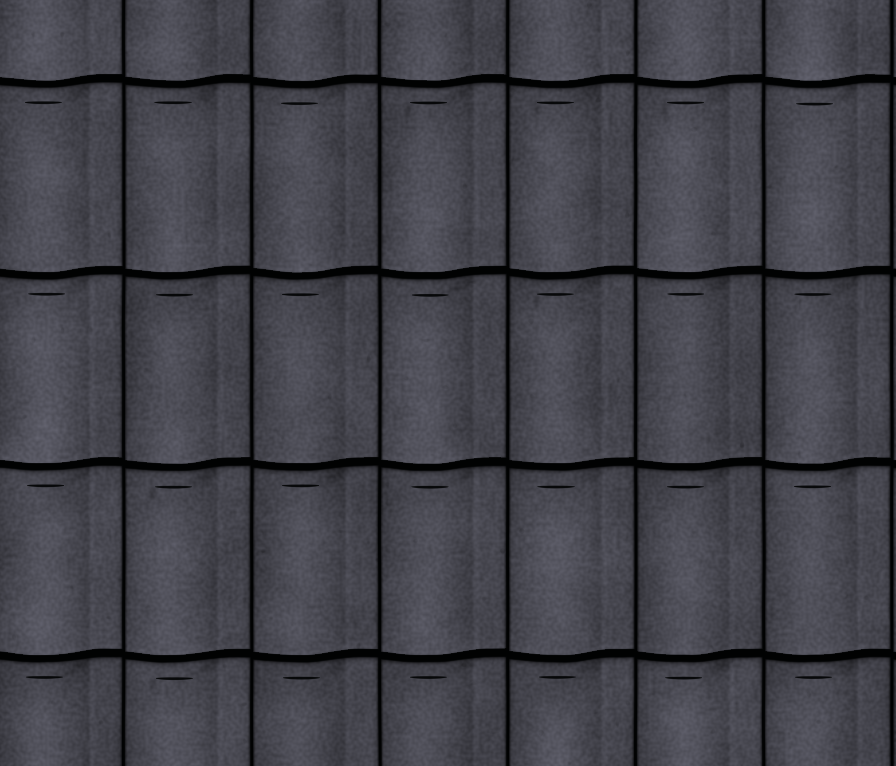
Reproduce this texture procedurally as a Shadertoy shader.

```glsl
const vec2 TILES = vec2(7.0, 4.0);         // repeats across and down
const vec2 OFFSET = vec2(0.033, -0.4255);  // shift of the grid, in tiles
const vec3 TINT = vec3(0.89, 0.89, 1.0);
const vec3 GAP_COLOR = vec3(0.002, 0.007, 0.008);
const float PAN_SHADE = 0.270;
const float PAN_GLOW = 0.092;
const float ROLL_SHADE = 0.302;
const float ROLL_START = 0.735;
const float SEAM_HALF = 0.0115;
const float LAP_HALF = 0.018;
const float LAP_DROP = 0.006;
const float LAP_WAVE = 0.033;
const vec2 SLOT_POS = vec2(0.385, 0.115);
const vec2 SLOT_HALF = vec2(0.145, 0.0070);
const float GRAIN = 0.056;
const float STREAKS = 0.026;
const float BLOTCHES = 0.036;
const float TILE_VARIATION = 0.024;

float hash(vec2 p) {
    vec3 q = fract(p.xyx * vec3(0.1031, 0.1030, 0.0973));
    q += dot(q, q.yzx + 33.33);
    return fract((q.x + q.y) * q.z);
}

vec2 gradientAt(vec2 cell) {
    float angle = 6.2832 * hash(cell);
    return vec2(cos(angle), sin(angle));
}

float gradientNoise(vec2 p) {
    vec2 i = floor(p), f = fract(p), e = vec2(0.0, 1.0);
    vec2 w = f * f * f * (f * (f * 6.0 - 15.0) + 10.0);
    float low = mix(dot(gradientAt(i), f), dot(gradientAt(i + e.yx), f - e.yx), w.x);
    float high = mix(dot(gradientAt(i + e), f - e), dot(gradientAt(i + 1.0), f - 1.0), w.x);
    return mix(low, high, w.y);
}

float bell(float x, float center, float width) {
    float d = (x - center) / width;
    return exp(-d * d);
}

// Height of the tile profile: 0 in the pan, 1 on the roll
float profile(float u) {
    return smoothstep(0.42, 0.84, u) + 0.7 * (1.0 - smoothstep(-0.10, 0.34, u));
}

// Brightness of the clean tile face; t.y runs downwards
float faceShade(vec2 t) {
    float along = smoothstep(0.04, 0.40, t.y) * (1.0 - 0.3 * smoothstep(0.75, 1.0, t.y));
    float pan = PAN_SHADE + PAN_GLOW * bell(t.x, 0.37, 0.24) * mix(0.42, 1.0, along);
    pan += 0.02 * smoothstep(0.7, 0.97, t.y);
    pan -= 0.014 * bell(t.x, 0.71, 0.05) + 0.018 * bell(t.x, 0.02, 0.06);
    float roll = ROLL_SHADE + 0.022 * bell(t.x, ROLL_START + 0.02, 0.025);
    roll -= 0.035 * bell(t.x, 0.985, 0.04);
    float shade = mix(pan, roll, smoothstep(ROLL_START - 0.02, ROLL_START + 0.01, t.x));
    // Hollow curving up from the slot to the roll
    float hollowY = 0.100 - 0.3 * max(t.x - 0.5, 0.0);
    shade -= 0.055 * bell(t.x, 0.66, 0.12) * bell(t.y, hollowY, 0.035);
    return shade;
}

void mainImage(out vec4 fragColor, in vec2 fragCoord) {
    vec2 uv = fragCoord / iResolution.xy;
    vec2 p = fragCoord / iResolution.y;
    vec2 grid = vec2(uv.x, 1.0 - uv.y) * TILES + OFFSET;
    vec2 id = floor(grid), t = fract(grid);
    vec2 aa = TILES / iResolution.xy;

    // Weathered face: even grain, with short level streaks beside the pan
    float onRoll = smoothstep(ROLL_START - 0.03, ROLL_START + 0.03, t.x);
    float blotch = gradientNoise(p * 9.0) + 0.7 * gradientNoise(p * 24.0 + 5.0);
    float level = gradientNoise(p * vec2(70.0, 170.0));
    float upright = gradientNoise(p * vec2(170.0, 50.0) + 13.0);
    float panSides = 0.25 + 0.75 * bell(t.x, 0.13, 0.11) + 0.75 * bell(t.x, 0.6, 0.11);
    float streak = mix(level * panSides, 0.8 * upright, onRoll);
    float grain = gradientNoise(p * 195.0) + 0.4 * gradientNoise(p * 88.0 + 9.0);
    float shade = faceShade(t) + TILE_VARIATION * (hash(id + 17.0) - 0.5);
    shade += BLOTCHES * blotch + STREAKS * streak + GRAIN * grain;
    shade -= 0.035 * smoothstep(0.42, 0.6, gradientNoise(p * 80.0 + 31.0));

    // Stain hooking down from the slot on some tiles
    float stainX = 0.22 + 0.5 * abs(t.y - 0.15);
    float stain = bell(t.x, stainX, 0.025) * bell(t.y, 0.15, 0.035);
    shade -= 0.06 * stain * step(0.6, hash(id + 3.0));

    // Overlap: wavy lip above, flatter shadow edge below
    float fromLap = fract(grid.y + 0.5) - 0.5 - LAP_DROP;
    float wave = LAP_WAVE * profile(t.x);
    float wobble = 0.005 * gradientNoise(p * 22.0);
    float lipDist = fromLap + 0.010 + wave + wobble;
    float shadowDist = fromLap + 0.010 - 2.0 * LAP_HALF + 0.8 * wave + wobble;
    shade += 0.014 * bell(lipDist, -0.014, 0.010);
    shade *= 1.0 - 0.7 * exp(-max(shadowDist, 0.0) / 0.010) * step(0.0, lipDist);
    float gap = 1.0 - smoothstep(-0.9 * aa.y, 0.9 * aa.y, max(-lipDist, shadowDist));

    // Seam between columns
    float seamDist = abs(fract(grid.x + 0.5) - 0.5 + 0.006 * gradientNoise(p * vec2(3.0, 9.0)));
    shade *= 1.0 - 0.5 * bell(seamDist, SEAM_HALF, 0.012);
    gap = max(gap, 1.0 - smoothstep(-0.7 * aa.x, 0.7 * aa.x, seamDist - SEAM_HALF));

    // Tapered slot near the head of each tile
    vec2 slot = t - SLOT_POS - vec2(0.03, 0.008) * (vec2(hash(id), hash(id + 8.0)) - 0.5);
    float across = slot.x / SLOT_HALF.x;
    float taper = SLOT_HALF.y * sqrt(max(1.0 - across * across, 0.0));
    float slotDist = abs(slot.y + 0.002 * across * across) - taper;
    float slotMask = 1.0 - smoothstep(-0.7 * aa.y, 0.7 * aa.y, slotDist);
    gap = max(gap, 0.9 * slotMask * step(abs(across), 1.0));

    fragColor = vec4(mix(TINT * shade, GAP_COLOR, gap), 1.0);
}
```
